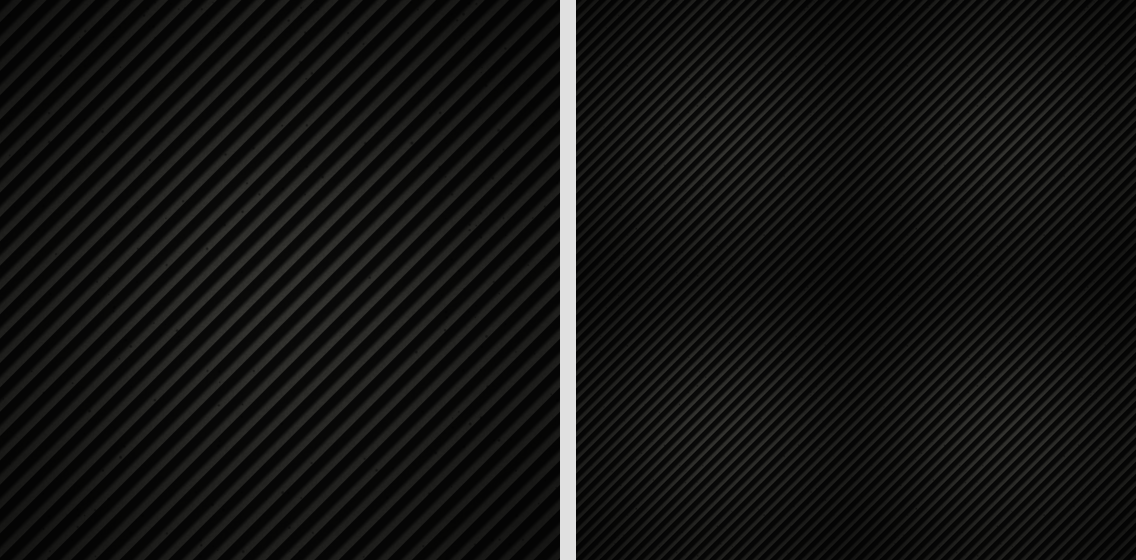
Left: one tile. Right: repeated 2 by 2.
This pattern is drawn by a Shadertoy shader. Its source:

```glsl
// Dark diagonal ribbed metal with soft shaded grooves, a central glow, grain and specks; tiles seamlessly.

#define REPEATS      vec2(23.0, 23.0)        // ribs across and down
#define RIB_COLOR    vec3(0.202, 0.202, 0.188)
#define GROOVE_COLOR vec3(0.034, 0.034, 0.032)
#define RIB_START    -0.20                   // soft upper side, in periods
#define RIB_END      0.21                    // crisp lower side, in periods
#define SHADE_WIDTH  0.15                    // half width of the soft side
#define EDGE_LIGHT   0.42                    // brightness at the tile border
#define GRAIN_CELLS  384.0
#define GRAIN_AMOUNT 0.12
#define SPECK_CELLS  96.0
#define SPECK_DEPTH  0.45
#define WEAR_CELLS   6.0

const float TAU = 6.283185;

// Random value of a grid cell, wrapped to a whole number of cells
float cellHash(vec2 cell, float cells, float seed) {
    vec3 p = fract(vec3(mod(cell, cells), seed).xyx * vec3(0.1031, 0.1030, 0.0973) + seed * 0.137);
    p += dot(p, p.yzx + 33.33);
    return fract((p.x + p.y) * p.z);
}

float wrappedNoise(vec2 uv, float cells, float seed) {
    vec2 p = uv * cells;
    vec2 cell = floor(p);
    vec2 f = p - cell;
    f = f * f * (3.0 - 2.0 * f);
    float low = mix(cellHash(cell, cells, seed), cellHash(cell + vec2(1, 0), cells, seed), f.x);
    float high = mix(cellHash(cell + vec2(0, 1), cells, seed), cellHash(cell + vec2(1, 1), cells, seed), f.x);
    return mix(low, high, f.y);
}

// Coverage of a rib: gradual on its upper left, sharp on its lower right
float ribProfile(vec2 uv, float pixel) {
    float across = fract(dot(uv, REPEATS * vec2(1, -1)) + 0.8) - 0.5;
    float aa = 0.7 * pixel * length(REPEATS);
    float soft = max(SHADE_WIDTH, aa);
    float rise = smoothstep(RIB_START - soft, RIB_START + soft, across);
    float fall = 1.0 - smoothstep(RIB_END - aa, RIB_END + aa, across);
    return rise * fall * mix(0.9, 1.0, smoothstep(RIB_START, RIB_END, across));
}

// Periodic light, brightest in the middle of the tile
float centralGlow(vec2 uv) {
    vec2 wave = 0.5 - 0.5 * cos(TAU * uv);
    float glow = 0.25 * (wave.x + wave.y) + 0.5 * wave.x * wave.y;
    return mix(EDGE_LIGHT, 1.0, pow(glow, 0.75));
}

// Small dark pits, clustered where the wear noise is high
float specks(vec2 uv, float pixel) {
    vec2 p = uv * SPECK_CELLS;
    vec2 cell = floor(p);
    vec2 center = 0.3 + 0.4 * vec2(cellHash(cell, SPECK_CELLS, 3.0), cellHash(cell, SPECK_CELLS, 5.0));
    float radius = mix(0.08, 0.24, cellHash(cell, SPECK_CELLS, 7.0));
    float wear = wrappedNoise((cell + 0.5) / SPECK_CELLS, WEAR_CELLS, 11.0);
    float present = step(cellHash(cell, SPECK_CELLS, 13.0), 0.12 * wear * wear);
    float aa = pixel * SPECK_CELLS;
    return present * (1.0 - smoothstep(radius - aa, radius + aa, length(p - cell - center)));
}

void mainImage(out vec4 fragColor, in vec2 fragCoord) {
    vec2 uv = fragCoord / iResolution.xy;
    float pixel = 1.0 / min(iResolution.x, iResolution.y);

    vec3 color = mix(GROOVE_COLOR, RIB_COLOR, ribProfile(uv, pixel));
    color *= centralGlow(uv);

    // Surface wear
    color *= 1.0 + GRAIN_AMOUNT * (wrappedNoise(uv, GRAIN_CELLS, 17.0) - 0.5);
    color *= 1.0 - SPECK_DEPTH * specks(uv, pixel);

    fragColor = vec4(color, 1.0);
}
```
